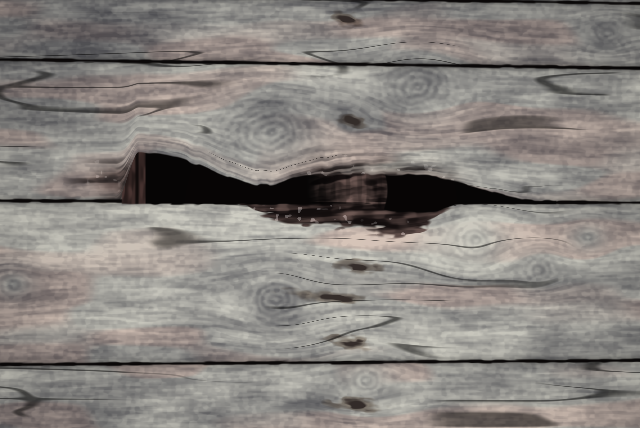
This texture is drawn by a Shadertoy shader. Its source:

```glsl
// Weathered grey deck boards with a rotted, black gap between two of them.
// Stretched cellular noise makes the grain, bent around a list of knots;
// seams, gap, decay and scars are masks built from height curves over x.

vec2 hash2(vec2 cell) {
  vec3 h = fract(cell.xyx * vec3(0.1031, 0.1030, 0.0973));
  h += dot(h, h.yzx + 33.33);
  return fract((h.xx + h.yz) * h.zy);
}

// Smooth cellular noise: random values blended by distance to their seeds
float cells(vec2 p) {
  vec2 base = floor(p), f = p - base;
  float sum = 0.0, weight = 0.0;
  for (int k = 0; k < 9; k++) {
    vec2 o = vec2(k % 3, k / 3) - 1.0, h = hash2(base + o);
    vec2 d = o + 0.2 + 0.6 * h - f;
    float w = exp(-6.0 * dot(d, d));
    sum += w * fract(h.x * 7.0 + h.y * 13.0);
    weight += w;
  }
  return sum / weight;
}

// Upper rim of the gap
float rimHeight(float x) {
  return 0.53 + 0.113 * smoothstep(0.27, 0.325, x) - 0.075 * smoothstep(0.35, 0.62, x)
    + 0.024 * smoothstep(0.62, 0.72, x) - 0.061 * smoothstep(0.97, 1.27, x);
}

// Lower limit of the rotten strip
float rotHeight(float x) {
  return 0.525 - 0.05 * smoothstep(0.53, 0.7, x) - 0.02 * smoothstep(0.75, 0.94, x)
    + 0.075 * smoothstep(0.95, 1.08, x);
}

float span(float a, float b, float soft, float x) {
  return smoothstep(a - soft, a + soft, x) * (1.0 - smoothstep(b - soft, b + soft, x));
}

// Centre and radius of knots; centre and half length of scars
const vec3 knots[10] = vec3[10](
  vec3(0.635, 0.69, 0.085), vec3(0.977, 0.795, 0.07), vec3(1.42, 0.922, 0.03),
  vec3(1.113, 0.437, 0.055), vec3(1.256, 0.37, 0.035), vec3(1.373, 0.445, 0.028),
  vec3(0.85, 0.11, 0.05), vec3(0.645, 0.3, 0.055), vec3(0.03, 0.336, 0.03),
  vec3(0.82, 0.717, 0.022));
const vec3 scars[6] = vec3[6](
  vec3(0.82, 0.718, 0.023), vec3(0.836, 0.379, 0.035), vec3(0.765, 0.307, 0.065),
  vec3(0.82, 0.202, 0.036), vec3(0.84, 0.053, 0.045), vec3(0.81, 0.955, 0.025));

void mainImage(out vec4 fragColor, in vec2 fragCoord) {
  vec2 p = fragCoord / iResolution.y;
  float x = p.x, y = p.y, aa = 1.0 / iResolution.y;
  // Signed heights above the seams, and the board number
  vec4 seam = y - vec4(0.148, 0.531, 0.861, 1.0145) - x * vec4(0.0065, -0.003, -0.0135, -0.015);
  float board = dot(step(0.0, seam), vec4(1.0));
  float rough = cells(p * vec2(40.0, 90.0));
  float rim = rimHeight(x) + 0.006 * (cells(vec2(x * 45.0, 2.0)) - 0.5);

  // Grain coordinate follows the rim and flows round the knots
  vec2 g = p;
  g.y += 0.008 * (cells(p * vec2(3.0, 5.0) + board * 9.0) - 0.5);
  if (board == 2.0) g.y -= 0.75 * (rim - 0.53) * exp(-max(y - rim, 0.0) / 0.06);
  float halo = 0.0, rings = 0.0, wobble = 5.0 * cells(p * 25.0);
  for (int i = 0; i < 10; i++) {
    vec2 d = (p - knots[i].xy) * vec2(0.75, 1.0);
    float r = length(d), q = r * r / (knots[i].z * knots[i].z);
    g.y -= 0.85 * d.y * exp(-0.45 * q);
    halo += exp(-q);
    rings += exp(-q) * sin(r * 390.0 + wobble);
  }
  g += board * vec2(7.3, 3.7);

  // Layers of grain, from broad stains to fine fibre
  float stain = cells(g * vec2(3.5, 13.0)), smudge = cells(g * vec2(11.0, 32.0) + 4.0);
  float fibre = cells(g * vec2(9.0, 85.0)), fine = cells(g * vec2(24.0, 165.0));
  float speck = cells(p * vec2(95.0, 120.0));
  float tone = 0.4 * stain + 0.34 * smudge + 0.28 * fibre + 0.26 * fine + 0.22 * speck
    - 0.08 - 0.2 * halo + 0.1 * rings - 0.2 * step(3.0, board);
  tone -= 0.22 * exp(-10.0 * dot(p - vec2(0.1, 0.82), p - vec2(0.1, 0.82)));
  tone += 0.12 * exp(-40.0 * (y - 0.44) * (y - 0.44)) * step(y, 0.53);
  tone -= 0.28 * exp(-600.0 * (y - 0.345) * (y - 0.345)) * smudge;
  vec3 col = mix(vec3(0.33, 0.33, 0.345), vec3(0.75, 0.745, 0.71), clamp(tone, 0.0, 1.08));
  float blush = smoothstep(0.45, 0.75, cells(g * vec2(4.0, 18.0) + 31.0));
  col *= mix(vec3(1.0), vec3(1.03, 0.95, 0.94), blush * (1.0 - min(halo, 1.0)));

  // Thin cracks are contours of long noise, shown in patches
  float contour = abs(cells(g * vec2(2.2, 30.0) + 17.0) - 0.5);
  float patches = smoothstep(0.4, 0.62, cells(g * vec2(3.0, 9.0) + 8.0));
  col *= 1.0 - 0.5 * patches * (1.0 - smoothstep(0.01, 0.07, contour));

  // Scars: ragged dark slits with a brown rim
  for (int i = 0; i < 6; i++) {
    vec2 d = (p - scars[i].xy) / vec2(scars[i].z, 0.011);
    d.y += 0.5 * d.x;
    float ragged = length(d) + 1.1 * rough + 0.6 * fibre - 0.85;
    col *= mix(vec3(0.72, 0.68, 0.65), vec3(1.0), smoothstep(0.9, 1.7, ragged));
    col = mix(vec3(0.2, 0.17, 0.16), col, smoothstep(0.35, 0.9, ragged));
  }

  // Rotten wood: strip below the gap, fringe above it, and its left end
  float fray = 0.024 * fibre + 0.016 * rough - 0.02;
  float strip = smoothstep(-0.004, 0.005, y - rotHeight(x) + fray) * step(y, 0.531) * span(0.54, 1.06, 0.03, x);
  float fringe = exp(-max(y - rim + fray, 0.0) / 0.022) * span(0.68, 1.07, 0.07, x);
  float leftEnd = 1.0 - smoothstep(0.0, 0.9, length((p - vec2(0.268, 0.575)) / vec2(0.085, 0.055)) + 0.8 * fibre - 0.7);
  float rot = max(strip, step(0.53, y) * max(0.85 * fringe, 0.75 * leftEnd));
  vec3 rotten = mix(vec3(0.07, 0.05, 0.05), vec3(0.42, 0.34, 0.32),
    smoothstep(0.25, 0.95, 0.5 * fibre + 0.3 * rough + 0.2 * fine));
  col = mix(col, rotten, rot) + 0.25 * rot * smoothstep(0.86, 0.95, speck);

  // Seams with a soft shade beside each
  vec4 gap = abs(seam) - 0.0032 - 0.003 * (rough - 0.5);
  float nearest = min(min(gap.x, gap.y), min(gap.z, gap.w));
  col *= 1.0 - 0.28 * exp(-max(nearest, 0.0) / 0.006);
  col = mix(vec3(0.04, 0.03, 0.03), col, smoothstep(-aa, aa, nearest));

  // Gap: black depth, a post at the left and a worn beam in the middle
  float sill = 0.521 - 0.018 * span(0.89, 1.045, 0.035, x) + 0.004 * rough;
  float hole = smoothstep(-aa, aa, rim - y) * smoothstep(-aa, aa, y - sill) * span(0.285, 1.3, aa, x);
  float grit = cells(p * vec2(110.0, 28.0)), u = y - 0.55;
  vec3 post = vec3(0.25, 0.18, 0.17) * (0.55 + 0.7 * grit) * (1.0 - 0.7 * span(0.316, 0.324, 0.003, x));
  vec3 depth = mix(vec3(0.025, 0.02, 0.02), post, span(0.27, 0.34, aa, x));
  vec3 beam = rotten * (0.35 + 0.6 * smoothstep(0.73, 0.82, x)) * (0.7 + 0.5 * grit);
  depth = mix(depth, beam, smoothstep(0.715, 0.745, x) * smoothstep(-aa, aa, 0.905 + 0.05 * u - 4.0 * u * u - x));
  col = mix(col, depth, hole);

  // Gentle falloff toward the corners
  vec2 c = p - vec2(0.75, 0.5);
  fragColor = vec4(col * (1.04 - 0.2 * dot(c, c)), 1.0);
}
```
